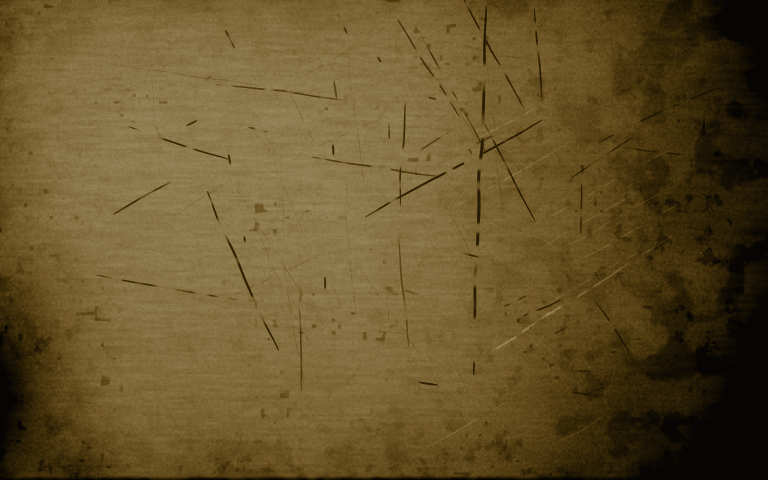
A Shadertoy shader for this texture:

```glsl
// Aged olive-brown plate with dark worn edges, mottled stains and fine scratches.

float hash(vec2 p) {
    vec3 q = fract(vec3(p.xyx) * 0.1031);
    q += dot(q, q.yzx + 33.33);
    return fract((q.x + q.y) * q.z);
}

float noise(vec2 p) {
    vec2 i = floor(p), f = fract(p);
    f = f * f * (3.0 - 2.0 * f);
    return mix(mix(hash(i), hash(i + vec2(1, 0)), f.x),
               mix(hash(i + vec2(0, 1)), hash(i + vec2(1, 1)), f.x), f.y);
}

float fbm(vec2 p) {
    float sum = 0.0, amp = 0.5;
    for (int i = 0; i < 5; i++) {
        sum += amp * noise(p);
        p = mat2(0.8, -0.6, 0.6, 0.8) * p * 2.03 + 17.3;
        amp *= 0.5;
    }
    return sum;
}

// Coverage of a tapered, broken, slightly wavering line from a to b.
float scratch(vec2 p, vec2 a, vec2 b, float width, float seed) {
    vec2 along = b - a;
    float len = length(along);
    float h = clamp(dot(p - a, along) / (len * len), 0.0, 1.0);
    vec2 side = vec2(-along.y, along.x) / len;
    p += side * 0.006 * (noise(vec2(h * len * 14.0, seed)) - 0.5);
    float d = length(p - a - along * h);
    float w = width * (0.35 + 0.65 * sqrt(4.0 * h * (1.0 - h)));
    float px = 1.0 / iResolution.y;
    float line = clamp((w - d) / px + 0.5, 0.0, 1.0) * min(1.0, 2.0 * w / px);
    return line * smoothstep(0.2, 0.6, noise(vec2(h * len * 45.0, seed + 9.0)));
}

// Scattered scratches in four directions; size scales their length.
float scratchField(vec2 p, int count, float size, float width, float seed) {
    float cover = 0.0;
    for (int i = 0; i < count; i++) {
        vec2 id = vec2(float(i) + 0.5, seed);
        float r = hash(id + 3.7);
        int family = i % 4;
        float angle = family == 0 ? 1.62 : family == 1 ? 2.08 : family == 2 ? 0.46 : -0.2;
        angle += 0.24 * (r - 0.5);
        vec2 center = vec2(0.88, 0.56)
            + vec2(0.62, 0.55) * (hash(id) + hash(id + 11.3) - 1.0) * vec2(1, 0)
            + vec2(0, 0.8) * (hash(id + 23.9) - 0.5);
        float halfLength = size * mix(0.25, 1.0, hash(id + 41.1));
        vec2 reach = halfLength * vec2(cos(angle), sin(angle));
        float strength = mix(0.45, 1.0, hash(id + 57.7));
        cover = max(cover, strength * scratch(p, center - reach, center + reach, width, seed + float(i) * 3.1));
    }
    return cover;
}

void mainImage(out vec4 fragColor, in vec2 fragCoord) {
    vec2 p = fragCoord / iResolution.y;
    float aspect = iResolution.x / iResolution.y;
    float x = p.x * 1.6 / aspect;
    vec2 q = vec2(x, p.y);

    // Uneven darkening toward the edges and corners
    float right = max(x - 0.7, 0.0) / 0.9;
    float shade = 0.43 * right * right + 0.12 * right * right * (1.0 - p.y);
    vec2 corner = (q - vec2(-0.02, 0.13)) / vec2(0.16, 0.24);
    shade += 0.34 * exp(-dot(corner, corner));
    shade += 0.13 * exp(-x / 0.09) + 0.17 * exp(-p.y / 0.13);
    shade += 0.10 * exp(-(1.0 - p.y) / 0.07);
    shade *= 0.55 + 0.9 * fbm(q * 5.0);
    float wear = clamp(shade * 3.5, 0.0, 1.0);
    float tone = 0.55 - shade + 0.05 * (fbm(q * 3.0 + 40.0) - 0.5);

    // Rounded stains, crumbled specks and pitting
    float stains = smoothstep(0.5, 0.66, fbm(q * 17.0 + 5.0));
    float specks = smoothstep(0.58, 0.74, fbm(q * 48.0 + 71.0));
    float patches = smoothstep(0.35, 0.65, noise(q * 6.0 + 29.0));
    tone -= 0.09 * stains * wear + 0.10 * specks * (0.15 + wear * patches);
    tone -= 0.12 * smoothstep(0.82, 0.95, noise(q * 75.0)) * smoothstep(0.55, 0.8, noise(q * 9.0 + 3.0));

    // Fine grain and horizontal brushing
    float grain = noise(q * 230.0) + hash(floor(q * 320.0)) - 1.0;
    tone += grain * mix(0.022, 0.055, wear) * smoothstep(-0.05, 0.25, tone);
    tone += 0.035 * (noise(q * vec2(16, 170)) - 0.5) + 0.02 * (noise(q * vec2(45, 260)) - 0.5);

    // Faint hairlines, dark gouges, short nicks, then pale scrapes
    tone -= 0.09 * scratchField(q, 40, 0.24, 0.0009, 13.0);
    float gouges = scratchField(q, 20, 0.15, 0.0017, 47.0);
    gouges = max(gouges, scratchField(q, 24, 0.028, 0.0020, 83.0));
    gouges = max(gouges, scratch(q, vec2(1.012, 0.99), vec2(0.985, 0.22), 0.0032, 5.0));
    gouges = max(gouges, scratch(q, vec2(0.43, 0.60), vec2(0.58, 0.27), 0.0022, 8.0));
    gouges = max(gouges, scratch(q, vec2(0.76, 0.55), vec2(1.13, 0.75), 0.0022, 12.0));
    tone *= 1.0 - 0.68 * gouges;
    float scrapes = scratch(q, vec2(0.95, 0.22), vec2(1.40, 0.51), 0.0022, 21.0);
    for (int i = 0; i < 9; i++) {
        vec2 id = vec2(float(i), 101.0);
        vec2 start = vec2(0.85 + 0.4 * hash(id), 0.05 + 0.65 * hash(id + 7.0));
        vec2 reach = (0.15 + 0.25 * hash(id + 19.0)) * vec2(0.87, 0.49);
        scrapes = max(scrapes, 0.6 * scratch(q, start, start + reach, 0.0014, float(i) * 5.0));
    }
    tone += 0.13 * scrapes;

    // Dark lower rim, then tone to olive-brown
    tone *= smoothstep(0.0, 0.012, p.y + 0.004 * noise(q * 60.0));
    tone = clamp(tone, 0.025, 0.62);
    float cube = tone * tone * tone;
    fragColor = vec4(tone, tone * (0.71 + 0.9 * cube), 0.012 + 1.7 * cube, 1.0);
}
```
